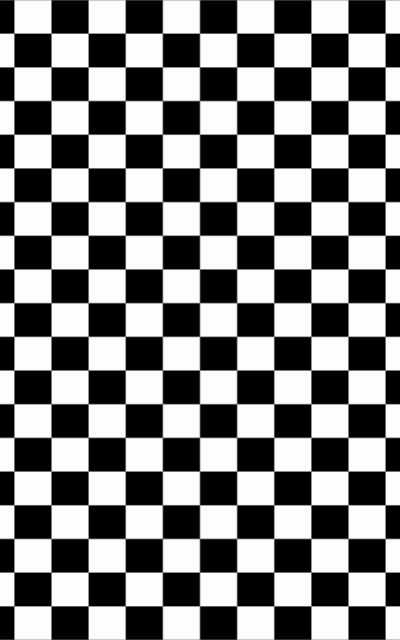
This pattern is drawn by a Shadertoy shader. Its source:

```glsl
// Black and white checkerboard of slightly wide cells, centred across the canvas.

const vec2 CELLS = vec2(10.775, 19.0);   // cells across and down
const float EDGE_WIDTH = 0.0026;         // soft edge, in canvas heights
const vec3 BLACK = vec3(0.0);
const vec3 WHITE = vec3(0.992);

// Signed distance to the nearest cell edge: positive in even cells, negative in odd ones.
vec2 edgeDistance(vec2 cellPos) {
    return 0.5 - abs(mod(cellPos + 0.5, 2.0) - 1.0);
}

// Smoothed checker: 1 where the column and row parities agree, 0 elsewhere.
float checker(vec2 cellPos, vec2 cellSize, float edgeWidth) {
    vec2 side = clamp(edgeDistance(cellPos) * cellSize * 2.0 / edgeWidth, -1.0, 1.0);
    return 0.5 + 0.5 * side.x * side.y;
}

void mainImage(out vec4 fragColor, in vec2 fragCoord) {
    vec2 uv = fragCoord / iResolution.xy;
    float aspect = iResolution.x / iResolution.y;

    // A column edge lies on the vertical centre line; rows start at the bottom.
    vec2 cellPos = (uv - vec2(0.5, 0.0)) * CELLS;
    vec2 cellSize = vec2(aspect, 1.0) / CELLS;

    // Keep edges at least one pixel soft.
    float edgeWidth = max(EDGE_WIDTH, 1.0 / iResolution.y);
    float dark = checker(cellPos, cellSize, edgeWidth);
    fragColor = vec4(mix(WHITE, BLACK, dark), 1.0);
}
```
